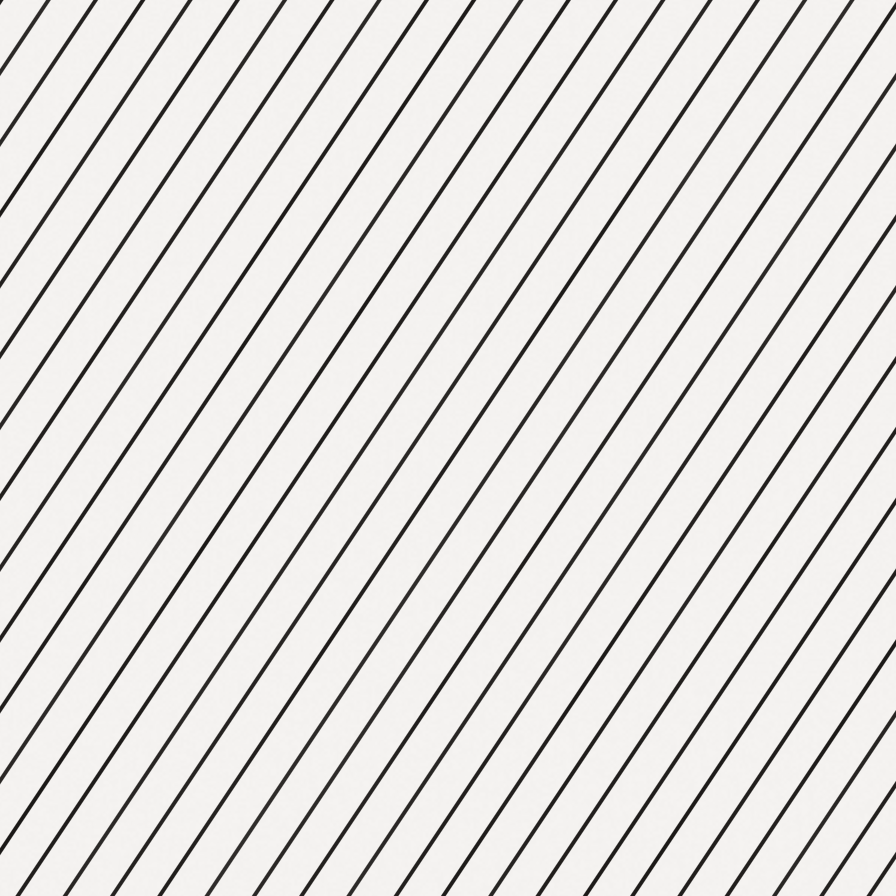
Give the GLSL for this pattern, as a WebGL 2 fragment shader.

```glsl
#version 300 es
precision highp float;
// Thin charcoal diagonal pinstripes rising to the right on warm off-white paper.

uniform vec2 u_resolution;
out vec4 outColor;

const vec3 PAPER = vec3(0.957, 0.949, 0.941);
const vec3 INK = vec3(0.105, 0.095, 0.088);
const vec2 REPEATS = vec2(18.95, 12.65); // stripes across and down
const float PHASE = 12.625;
const float HALF_WIDTH = 0.00218;

float hash(vec2 p) {
    return fract(sin(dot(p, vec2(127.1, 311.7))) * 43758.5453);
}

float valueNoise(vec2 p) {
    vec2 cell = floor(p);
    vec2 f = fract(p);
    f = f * f * (3.0 - 2.0 * f);
    float low = mix(hash(cell), hash(cell + vec2(1.0, 0.0)), f.x);
    float high = mix(hash(cell + vec2(0.0, 1.0)), hash(cell + 1.0), f.x);
    return mix(low, high, f.y);
}

// Antialiased coverage of a line at the given distance from its centre.
float lineMask(float dist, float halfWidth, float feather) {
    return 1.0 - smoothstep(halfWidth - feather, halfWidth + feather, dist);
}

// Ink lightens slightly from stripe to stripe and along each stripe.
vec3 stripeInk(vec3 ink, float stripeId, float along) {
    float stripeTone = hash(vec2(stripeId, 3.0));
    float wear = valueNoise(vec2(along * 9.0, stripeId * 7.0));
    return ink + 0.06 * stripeTone * stripeTone + 0.035 * wear;
}

void main() {
    vec2 uv = gl_FragCoord.xy / u_resolution.y;
    float pixel = 1.0 / u_resolution.y;

    // Stripe coordinate: whole numbers fall on stripe centres.
    vec2 gradient = REPEATS * vec2(1.0, -1.0);
    float stripe = dot(uv, gradient) + PHASE;
    float stripeId = floor(stripe + 0.5);
    float dist = abs(stripe - stripeId) / length(gradient);
    float along = dot(uv, normalize(REPEATS.yx));

    // Faint paper grain
    vec3 paper = PAPER + 0.010 * (valueNoise(uv * 300.0) - 0.5);

    float mask = lineMask(dist, HALF_WIDTH, 0.75 * pixel);
    outColor = vec4(mix(paper, stripeInk(INK, stripeId, along), mask), 1.0);
}
```
